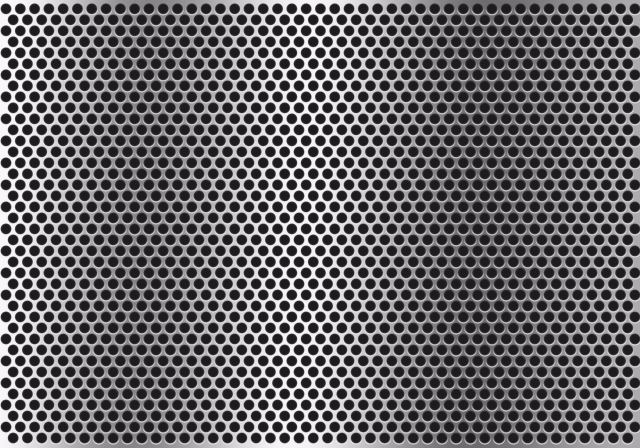
This texture is drawn by a WebGL 1 fragment shader. Its source:

```glsl
precision highp float;
// Perforated metal sheet: staggered dark holes with bright lower rims on banded brushed steel.
uniform vec2 u_resolution;

const float COLUMNS = 44.78;   // hole pitches across the canvas
const float ROWS = 40.0;
const float ROW_PITCH = 0.77;  // in hole pitches
const float HOLE_RADIUS = 0.372;

// Offset from the nearest hole centre in a given row
vec2 holeOffset(vec2 p, float row) {
  row = clamp(row, 0.0, ROWS - 1.0);
  float odd = mod(row, 2.0);
  float start = 0.92 - 0.5 * odd;
  float column = clamp(floor(p.x - start + 0.5), 0.0, 43.0 + odd);
  return p - vec2(start + column, 0.70 + row * ROW_PITCH);
}

// Soft vertical reflections, leaning slightly to the right
float sheen(vec2 uv) {
  float x = uv.x - 0.03 * (uv.y - 0.5);
  float shade = mix(0.98, 0.53, smoothstep(0.0, 0.22, x));
  shade = mix(shade, 0.97, smoothstep(0.22, 0.47, x));
  shade = mix(shade, 0.43, smoothstep(0.47, 0.75, x));
  return mix(shade, 0.68, smoothstep(0.75, 1.0, x));
}

void main() {
  vec2 uv = gl_FragCoord.xy / u_resolution;
  vec2 p = gl_FragCoord.xy / u_resolution.x * COLUMNS;
  float soft = 0.75 * COLUMNS / u_resolution.x;
  float lowerRow = floor((p.y - 0.70) / ROW_PITCH);

  // Gather holes and rims from the two rows around this point
  float hole = 0.0;
  float rim = 0.0;
  float depth = 1.0;
  for (int i = 0; i < 2; i++) {
    vec2 q = holeOffset(p, lowerRow + float(i));
    float d = length(q);
    float below = smoothstep(-0.3, 0.9, -q.y / max(d, 0.001));
    float ring = 1.0 - smoothstep(0.02, 0.04 + soft, abs(d - HOLE_RADIUS - 0.035));
    hole = max(hole, 1.0 - smoothstep(HOLE_RADIUS - soft, HOLE_RADIUS + soft, d));
    rim = max(rim, ring * below);
    depth = min(depth, d);
  }

  // Steel with bevel highlights
  vec3 steel = sheen(uv) * vec3(1.0, 0.987, 1.0);
  steel = mix(steel, vec3(0.96, 0.95, 0.96), 0.65 * rim);

  // Dark openings, a little lighter toward the wall
  vec3 cavity = mix(vec3(0.115, 0.105, 0.115), vec3(0.20, 0.19, 0.20),
                    smoothstep(0.24, HOLE_RADIUS, depth));
  gl_FragColor = vec4(mix(steel, cavity, hole), 1.0);
}
```
